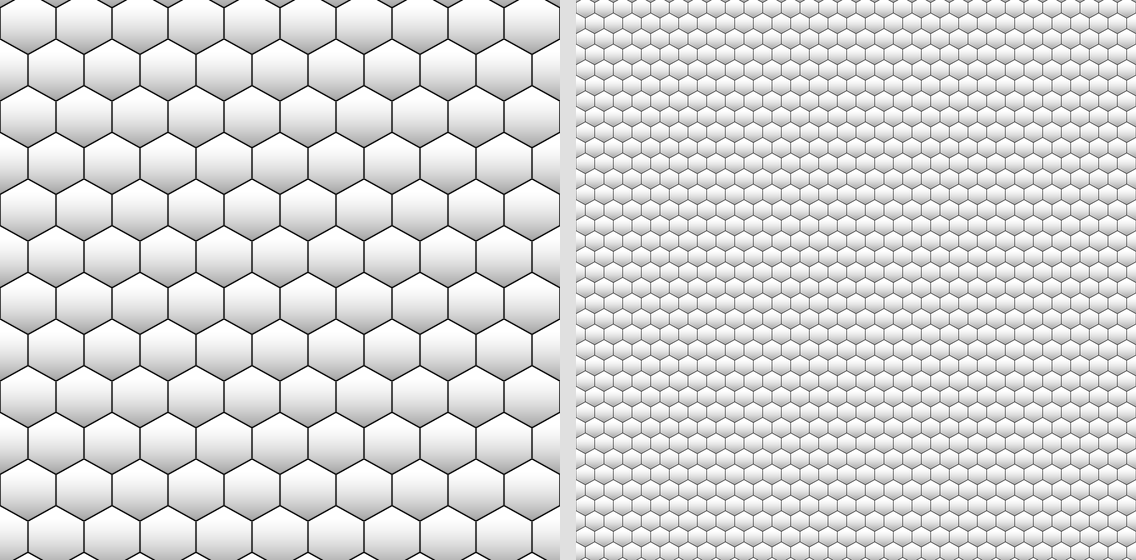
Left, the tile; right, the same tile 3 across and 3 down.
A three.js fragment shader for this pattern:

```glsl
// Honeycomb of thin black outlines, each cell shaded from white at the top to grey at the bottom.
varying vec2 vUv;

const vec2 CELLS = vec2(10.0, 12.0);   // cells across, rows up (even, so it tiles)
const float LINE_WIDTH = 0.00247;
const vec3 LINE_COLOR = vec3(0.01);

// Offset from the nearest cell centre of one set of alternate rows.
vec2 cellOffset(vec2 uv, vec2 center, vec2 period) {
  return (fract((uv - center) / period + 0.5) - 0.5) * period;
}

// Distance inward from the border of a pointy-top hexagon, negative outside.
float hexInside(vec2 p, vec2 pitch) {
  vec2 q = abs(p);
  vec2 slantNormal = normalize(vec2(pitch.y / 3.0, pitch.x / 2.0));
  float slant = dot(slantNormal, vec2(0.0, pitch.y * 2.0 / 3.0) - q);
  return min(pitch.x * 0.5 - q.x, slant);
}

// Vertical shade: depth runs from 0 at the top corner to 1 at the bottom one.
float cellShade(float depth) {
  float s = max(depth - 0.2, 0.0);
  return 1.0 - 0.17 * s - 0.366 * s * s;
}

void main() {
  vec2 pitch = 1.0 / CELLS;
  vec2 period = pitch * vec2(1.0, 2.0);

  // Two interleaved sets of rows, the second shifted by half a cell
  vec2 evenCell = cellOffset(vUv, pitch * vec2(0.0, 0.5), period);
  vec2 oddCell = cellOffset(vUv, pitch * vec2(0.5, 1.5), period);
  float evenInside = hexInside(evenCell, pitch);
  float oddInside = hexInside(oddCell, pitch);
  vec2 cell = evenInside > oddInside ? evenCell : oddCell;
  float inside = max(evenInside, oddInside);

  // Gradient fill
  float depth = 0.5 - cell.y / (pitch.y * 4.0 / 3.0);
  vec3 color = vec3(cellShade(depth));

  // Smooth outline
  float blur = max(fwidth(vUv.x), 1e-5);
  float line = clamp((LINE_WIDTH * 0.5 - inside) / blur + 0.5, 0.0, 1.0);
  gl_FragColor = vec4(mix(color, LINE_COLOR, line), 1.0);
}
```
